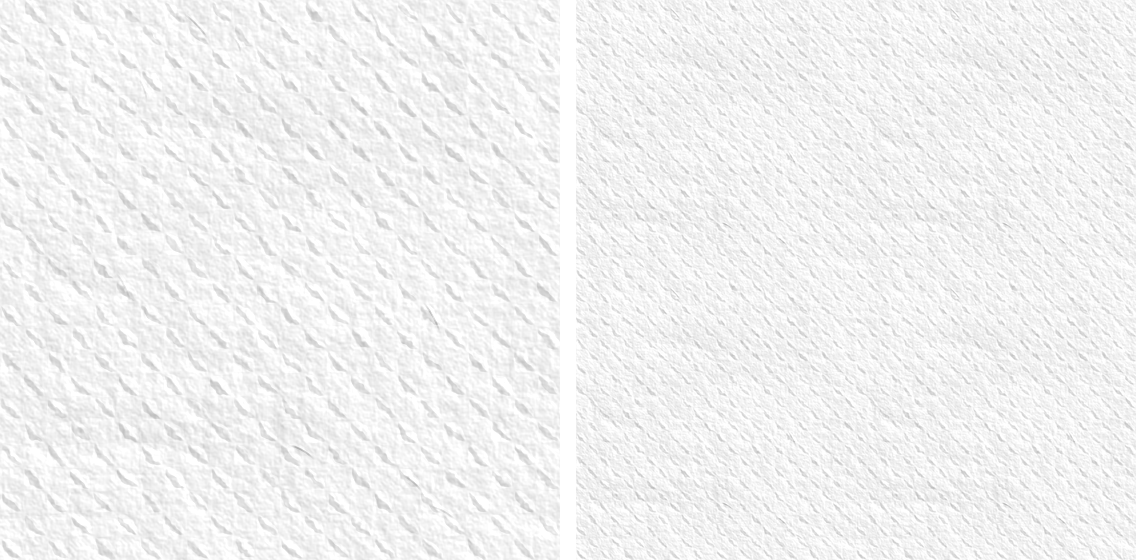
Left: one tile. Right: repeated 2 by 2.
This texture is drawn by a three.js fragment shader. Its source:

```glsl
// Embossed white paper: a checkerboard of soft pillows and diagonal leaves,
// each leaf folded along its middle and lit from the upper right.
// Facet tones give the emboss; slopes of wrapping noise give fibres and wrinkles.
varying vec2 vUv;

const float PI = 3.14159265;
const float CELLS = 24.0;          // cells across and down, even so it tiles
const float LEAF_WIDTH = 0.36;     // half width of a leaf, cell diagonal = 1
const float PILLOW_WIDTH = 0.72;   // half width of the pillow's petal
const float SOFT = 0.07;           // facet edge softness
const float RAGGED = 0.22;         // roughness of the leaf edges
const float WARP = 0.14;           // drift of the grid, in cells
const float GRAIN = 0.27;          // strength of the fibre relief
const float WRINKLE = 0.75;        // strength of the broad wrinkles
const int CREASES = 9;
const vec2 LIGHT = vec2(0.707, 0.707);
const float WHITE = 0.99;
const float PAPER = 0.95;
const float SHADE = 0.925;
const float SHADOW = 0.855;

float hash(vec2 p) {
  vec3 q = fract(p.xyx * 0.1031);
  q += dot(q, q.yzx + 33.33);
  return fract((q.x + q.y) * q.z);
}

// Value noise that wraps after `period` lattice steps over the canvas
float noise(vec2 uv, float period) {
  vec2 p = uv * period;
  vec2 i = floor(p);
  vec2 f = p - i;
  f = f * f * (3.0 - 2.0 * f);
  vec2 a = mod(i, period);
  vec2 b = mod(i + 1.0, period);
  float s = period * 1.7;
  return mix(mix(hash(a + s), hash(vec2(b.x, a.y) + s), f.x),
             mix(hash(vec2(a.x, b.y) + s), hash(b + s), f.x), f.y);
}

float fibres(vec2 uv) {
  return 0.9 * noise(uv, 53.0) + 0.6 * noise(uv, 110.0) + 0.35 * noise(uv, 210.0);
}

float wrinkles(vec2 uv) {
  vec2 bent = uv + 0.03 * vec2(noise(uv, 11.0), noise(uv, 13.0));
  return abs(noise(bent, 7.0) - 0.5) + 0.5 * abs(noise(bent, 17.0) - 0.5);
}

// Leaf folded along the falling diagonal; u runs along it, v across it
float leafTone(float u, float v, float id, float rough) {
  float width = LEAF_WIDTH * mix(0.82, 1.18, id) * (1.0 - u * u);
  float ragged = v + RAGGED * rough * (1.0 - u * u);
  float inside = smoothstep(-SOFT, SOFT, width - abs(ragged));
  float fold = ragged + 0.12 * (id - 0.5);
  float leaf = mix(SHADOW - 0.03 * (id - 0.5), WHITE, smoothstep(-SOFT, SOFT, fold));
  float ground = mix(WHITE, SHADE, smoothstep(-SOFT, SOFT, v));
  return mix(ground, leaf, inside);
}

// Wide petal along the rising diagonal, with faint slopes beside it
float pillowTone(float u, float v, float id) {
  float side = abs(u) - PILLOW_WIDTH * (1.0 - v * v);
  float flank = u > 0.0 ? SHADE : WHITE - 0.01;
  float top = PAPER + 0.018 * v + 0.016 * (id - 0.5);
  return mix(top, flank, smoothstep(-SOFT, SOFT, side));
}

// Short curved creases: a dark line with a lit lip
float creases(vec2 uv) {
  float sum = 0.0;
  for (int k = 0; k < CREASES; k++) {
    float n = float(k);
    vec2 center = vec2(hash(vec2(n, 3.0)), hash(vec2(n, 8.0)));
    vec2 d = fract(uv - center + 0.5) - 0.5;
    float angle = -PI * (0.1 + 0.35 * hash(vec2(n, 14.0)));
    vec2 axis = vec2(cos(angle), sin(angle));
    float along = dot(d, axis) / mix(0.012, 0.04, hash(vec2(n, 21.0)));
    float across = dot(d, vec2(-axis.y, axis.x)) + 0.004 * along * along;
    float fade = 1.0 - smoothstep(0.3, 1.0, abs(along));
    float dark = 1.0 - smoothstep(0.0005, 0.0028, abs(across));
    float lit = 1.0 - smoothstep(0.001, 0.004, abs(across - 0.004));
    sum += fade * (0.05 * lit - mix(0.06, 0.2, hash(vec2(n, 30.0))) * dark);
  }
  return sum;
}

void main() {
  // Slightly drifting grid
  vec2 drift = vec2(noise(vUv, 19.0), noise(vUv, 23.0)) - 0.5;
  vec2 grid = vUv * CELLS + WARP * drift;
  vec2 f = fract(grid);
  float id = hash(mod(floor(grid), CELLS) + 5.0);
  float u = f.x - f.y;
  float v = f.x + f.y - 1.0;

  // Checkerboard of leaves (positive) and pillows (negative)
  float checker = sin(PI * grid.x) * sin(PI * grid.y);
  float rough = noise(vUv, 90.0) + 0.5 * noise(vUv, 170.0) - 0.75;
  float tone = PAPER;
  tone = mix(tone, leafTone(u, v, id, rough), smoothstep(0.0, 0.2, checker));
  tone = mix(tone, pillowTone(u, v, id), smoothstep(0.0, 0.2, -checker));

  // Slopes facing away from the light darken
  float grain = fibres(vUv) - fibres(vUv + LIGHT * 0.0025);
  float fold = wrinkles(vUv) - wrinkles(vUv + LIGHT * 0.003);
  tone += GRAIN * grain + WRINKLE * fold + creases(vUv);
  tone += 0.02 * (noise(vUv, 4.0) - 0.5);

  gl_FragColor = vec4(vec3(clamp(tone, 0.0, 1.0)), 1.0);
}
```
